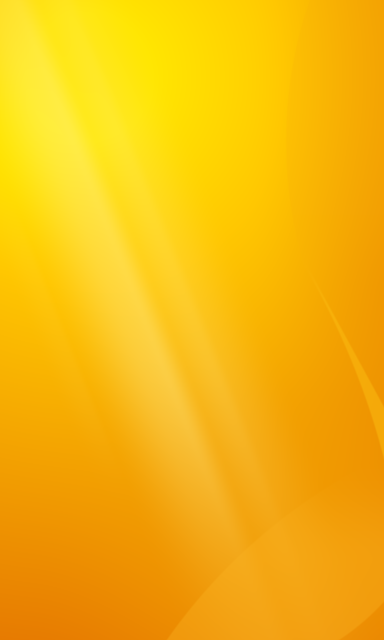
This background is drawn by a WebGL 2 fragment shader. Its source:

```glsl
#version 300 es
precision highp float;

uniform vec2 u_resolution;
out vec4 fragColor;

// Soft band: rises from a to b, falls from c to d.
float band(float x, float a, float b, float c, float d) {
    return smoothstep(a, b, x) * (1.0 - smoothstep(c, d, x));
}

// Antialiased coverage for a signed distance in canvas heights.
float fill(float dist) {
    float w = 0.8 / u_resolution.y + 0.0006;
    return 1.0 - smoothstep(-w, w, dist);
}

float circle(vec2 p, vec2 center, float radius) {
    return length(p - center) - radius;
}

// Approximate distance to an upright ellipse.
float ellipse(vec2 p, vec2 center, vec2 radii) {
    return (length((p - center) / radii) - 1.0) * min(radii.x, radii.y);
}

// Warm gradient spreading from the upper left.
vec3 amberGlow(vec2 p) {
    float d = length(p - vec2(0.14, 0.12));
    float green = 0.90 - 0.53 * max(d - 0.1, 0.0);
    green -= 0.075 * smoothstep(0.38, 0.62, p.x) * (1.0 - smoothstep(0.3, 0.75, p.y));
    green += 0.11 * smoothstep(0.05, 0.5, p.x) * smoothstep(0.6, 1.0, p.y);
    float lemon = 1.0 - smoothstep(0.0, 0.22, length(p - vec2(0.0, 0.25)));
    green += 0.035 * lemon;
    return vec3(min(1.0, 0.90 + 0.32 * (green - 0.47)), green, 0.005);
}

// Slanted shafts of light, measured across their common direction.
float lightShafts(vec2 p) {
    float s = p.x - 0.40 * p.y;
    float core = band(s, -0.115, 0.015, 0.022, 0.065);
    float veil = band(s, 0.0, 0.08, 0.098, 0.21);
    float edge = band(s, 0.065, 0.102, 0.104, 0.125);
    float faint = band(s, -0.16, -0.117, -0.114, -0.10) * band(p.y, 0.28, 0.42, 0.6, 0.8);
    float reach = smoothstep(-0.35, 0.22, p.y) * (1.0 - 0.8 * smoothstep(0.55, 1.0, p.y));
    return (0.40 * core + 0.20 * veil + 0.07 * edge) * reach + 0.05 * faint;
}

void main() {
    // Height units, with y running downward.
    vec2 p = gl_FragCoord.xy / u_resolution.y;
    p.y = 1.0 - p.y;

    vec3 color = amberGlow(p);
    color = mix(color, vec3(1.0, 0.94, 0.60), lightShafts(p));

    // Large translucent disc at the right edge.
    float disc = fill(ellipse(p, vec2(0.837, 0.221), vec2(0.39, 0.52)));
    disc *= 1.0 - smoothstep(0.32, 0.46, p.y);
    color = mix(color, vec3(0.97, 0.68, 0.03), 0.20 * disc);

    // Thin wedge between a wide arc and a straight edge.
    float arc = circle(p, vec2(-0.536, 1.009), 1.173);
    float slope = (p.x - 0.484 - 0.545 * (p.y - 0.423)) * 0.88;
    float wedge = fill(max(-arc, slope)) * smoothstep(0.40, 0.49, p.y);
    color = mix(color, vec3(0.98, 0.73, 0.06), 0.55 * wedge);

    // Leaf formed by two overlapping circles at the bottom.
    float upper = circle(p, vec2(0.975, 1.5), 0.872);
    float lower = circle(p, vec2(0.326, 0.69), 0.371);
    float leaf = fill(max(upper, lower)) * smoothstep(0.72, 0.88, p.y);
    color = mix(color, vec3(0.98, 0.70, 0.13), 0.38 * leaf);

    fragColor = vec4(clamp(color, 0.0, 1.0), 1.0);
}
```
